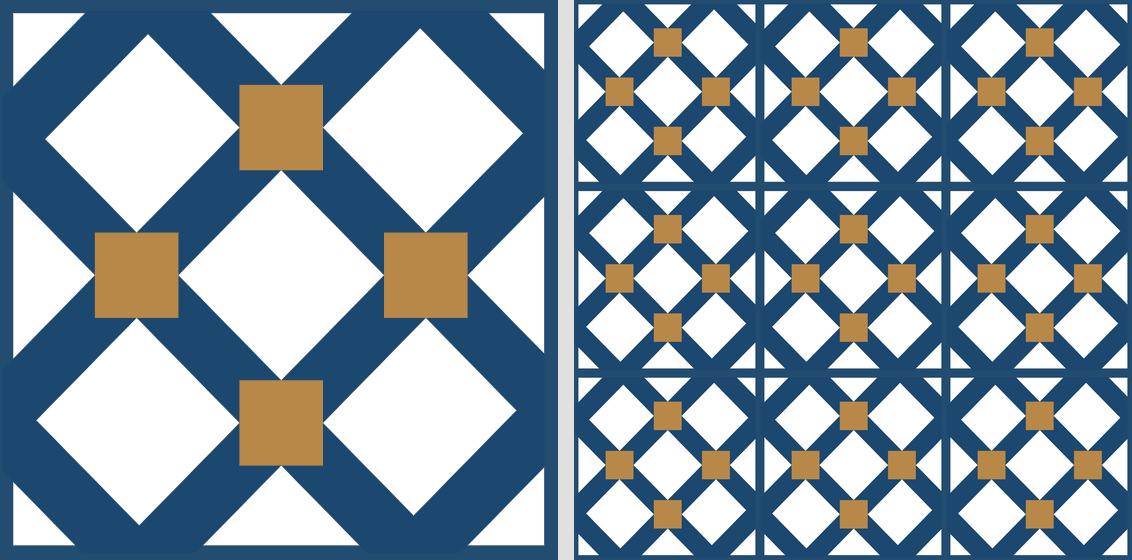
Left, the tile; right, the same tile 3 across and 3 down.
Give the GLSL for this pattern, as a WebGL 2 fragment shader.

```glsl
#version 300 es
precision highp float;
// Framed tile: diagonal blue lattice on white, with ochre squares on four crossings.

#define REPEATS 1.0
#define CENTRE vec2(0.504, 0.5085)
#define PITCH vec2(0.2591, 0.2637)
#define HALF_BAND 0.289
#define OUTER_RISING vec2(-2.965, 2.922)
#define OUTER_FALLING vec2(-2.831, 2.843)
#define PANEL vec4(0.0238, 0.0262, 0.9752, 0.9764)
#define BAND_AREA vec4(0.0040, 0.0130, 0.9766, 0.9802)
#define BLUE vec3(0.108, 0.278, 0.437)
#define FRAME_BLUE vec3(0.135, 0.302, 0.438)
#define OCHRE vec3(0.722, 0.533, 0.282)

uniform vec2 u_resolution;
out vec4 fragColor;

// Antialiased coverage of the region where d is negative
float cover(float d, float pixel) {
  return clamp(0.5 - d / pixel, 0.0, 1.0);
}

// Signed distance to a box given as left, bottom, right, top
float boxDistance(vec2 p, vec4 box) {
  vec2 d = max(box.xy - p, p - box.zw);
  return max(d.x, d.y);
}

// Distance to the nearest of four parallel bands: two regular, two shifted
float bandDistance(float across, vec2 outer) {
  float inner = abs(abs(across) - 1.0);
  float edge = min(abs(across - outer.x), abs(across - outer.y));
  return min(inner, edge) - HALF_BAND;
}

// Signed distance to an axis-aligned square
float squareDistance(vec2 p, float halfSide) {
  vec2 d = abs(p) - halfSide;
  return max(d.x, d.y);
}

void main() {
  vec2 tile = fract(gl_FragCoord.xy / u_resolution * REPEATS);
  float pixel = REPEATS / min(u_resolution.x, u_resolution.y);
  float cellPixel = pixel / PITCH.x;

  // Lattice coordinates, one unit between neighbouring crossings
  vec2 cell = (tile - CENTRE) / PITCH;

  // Diagonal bands in both directions
  float bands = min(bandDistance(cell.x + cell.y, OUTER_RISING),
                    bandDistance(cell.y - cell.x, OUTER_FALLING));
  float bandMask = cover(bands, cellPixel * 1.4142)
                 * cover(boxDistance(tile, BAND_AREA), pixel);

  // Squares on the four crossings around the centre
  vec2 mirrored = abs(cell);
  float squares = min(squareDistance(mirrored - vec2(1.0, 0.0), HALF_BAND),
                      squareDistance(mirrored - vec2(0.0, 1.0), HALF_BAND));

  // Frame, white panel, lattice, squares
  vec3 colour = mix(FRAME_BLUE, vec3(1.0), cover(boxDistance(tile, PANEL), pixel));
  colour = mix(colour, BLUE, bandMask);
  colour = mix(colour, OCHRE, cover(squares, cellPixel));
  fragColor = vec4(colour, 1.0);
}
```
